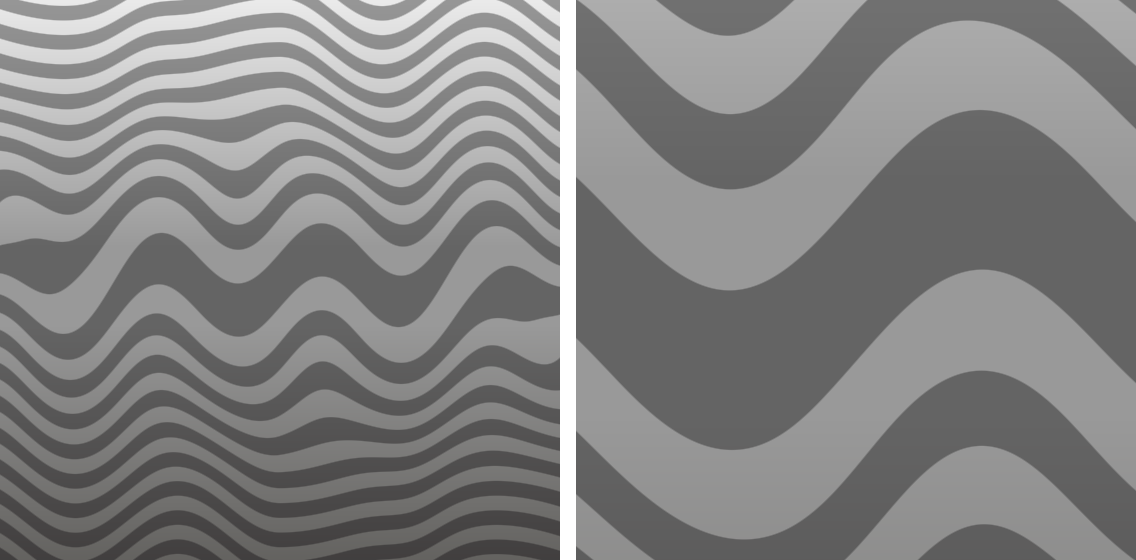
Left, the full canvas; right, a detail of the centre.
Reproduce this background procedurally as a WebGL 2 fragment shader.

```glsl
#version 300 es
precision highp float;

uniform vec2 u_resolution;
out vec4 fragColor;

const float TAU = 6.2831853;

// Stripe spacing
const float STRIPE_DENSITY = 19.3;   // stripes per canvas height, far from the swell
const float SWELL_STRENGTH = 2.08;   // stripes removed on each side of the swell
const float SWELL_SHARPNESS = 7.06;
const float SWELL_BEND = 0.7;        // how far the swell drifts towards the sides

// Wave shapes
const float MID_AMPLITUDE = 0.054;
const float MID_WAVELENGTH = 0.297;
const float OUTER_AMPLITUDE = 0.046;
const float LONG_WAVELENGTH = 0.76;
const float SHORT_WAVELENGTH = 0.365;
const float SHOULDER_HEIGHT = 0.026;
const float SHOULDER_X = -0.24;
const float SHOULDER_WIDTH = 0.07;
const vec2 BLEND_RANGE = vec2(0.06, 0.38);

// Vertical shading
const vec2 FLAT_ZONE = vec2(0.42, 0.56);
const vec3 DARK_LOW = vec3(0.255, 0.245, 0.245);
const vec3 DARK_MID = vec3(0.393);
const vec3 DARK_HIGH = vec3(0.590);
const vec3 LIGHT_LOW = vec3(0.390, 0.385, 0.375);
const vec3 LIGHT_MID = vec3(0.600);
const vec3 LIGHT_HIGH = vec3(0.920);
const float EDGE_SOFTNESS = 1.2;

float midWave(float x) {
    return MID_AMPLITUDE * sin(TAU * x / MID_WAVELENGTH);
}

// Long swell on one side of the crest, short ripple on the other
float outerWave(float x) {
    float wavelength = x < 0.0 ? LONG_WAVELENGTH : SHORT_WAVELENGTH;
    float offset = (x - SHOULDER_X) / SHOULDER_WIDTH;
    return OUTER_AMPLITUDE * cos(TAU * x / wavelength)
         + SHOULDER_HEIGHT * exp(-offset * offset);
}

// Displacement, symmetric under a half turn about the centre
float waveHeight(vec2 p) {
    float side = p.y < 0.0 ? -1.0 : 1.0;
    float outer = side * outerWave(side * p.x);
    float blend = smoothstep(BLEND_RANGE.x, BLEND_RANGE.y, abs(p.y));
    return mix(midWave(p.x), outer, blend);
}

// Stripe count from the centre line, stretched around the swell
float stripePhase(vec2 p) {
    float level = p.y - waveHeight(p);
    float swellLevel = -SWELL_BEND * p.x * p.x * p.x;
    return STRIPE_DENSITY * level
         - SWELL_STRENGTH * tanh(SWELL_SHARPNESS * (level - swellLevel));
}

vec3 verticalShade(float y, vec3 low, vec3 mid, vec3 high) {
    float lower = clamp(y / FLAT_ZONE.x, 0.0, 1.0);
    float upper = clamp((y - FLAT_ZONE.y) / (1.0 - FLAT_ZONE.y), 0.0, 1.0);
    return mix(mix(low, mid, lower), high, upper);
}

void main() {
    vec2 uv = gl_FragCoord.xy / u_resolution;

    // Antialiased stripes
    float ridge = -cos(TAU * stripePhase(uv - 0.5));
    float edgeWidth = max(EDGE_SOFTNESS * fwidth(ridge), 1e-4);
    float stripe = clamp(0.5 + ridge / edgeWidth, 0.0, 1.0);

    // Shading by height
    vec3 dark = verticalShade(uv.y, DARK_LOW, DARK_MID, DARK_HIGH);
    vec3 light = verticalShade(uv.y, LIGHT_LOW, LIGHT_MID, LIGHT_HIGH);
    fragColor = vec4(mix(dark, light, stripe), 1.0);
}
```
